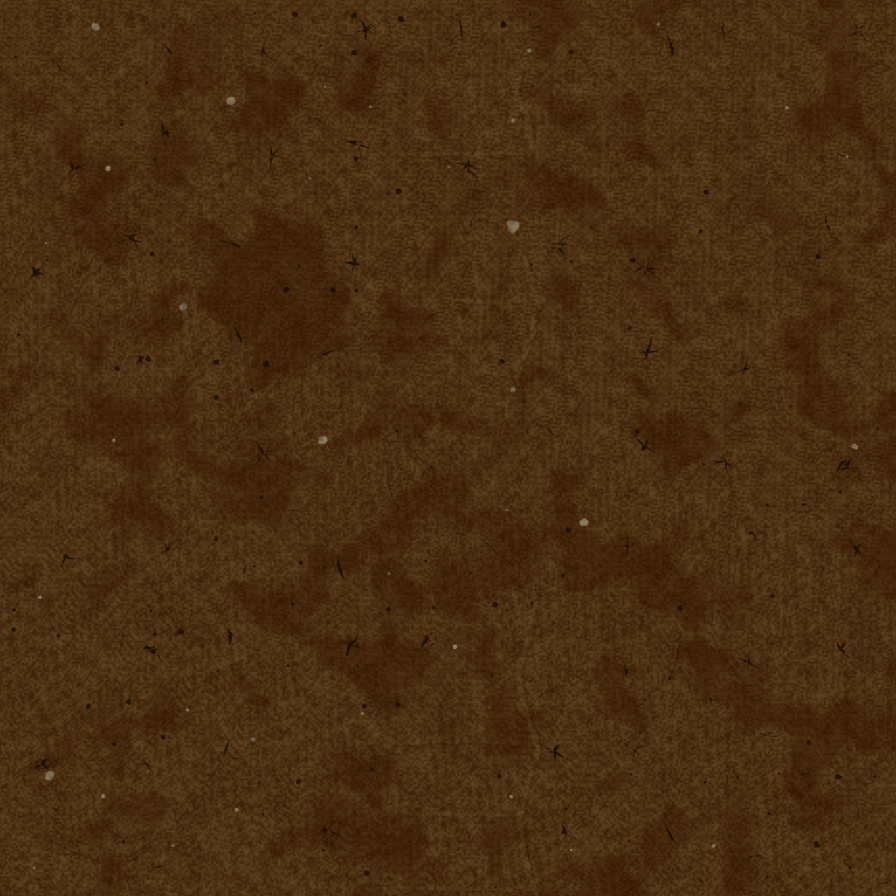
Give the GLSL for this texture, as a WebGL 2 fragment shader.

```glsl
#version 300 es
precision highp float;

uniform vec2 u_resolution;
out vec4 fragColor;

const vec3 SOIL = vec3(0.302, 0.189, 0.076);
const vec3 TONE_STEP = vec3(0.036, 0.040, 0.029);
const vec3 DAMP = vec3(0.244, 0.124, 0.028);
const vec3 TWIG = vec3(0.085, 0.040, 0.018);
const vec3 SPECK = vec3(0.095, 0.045, 0.022);
const vec3 STONE = vec3(0.52, 0.46, 0.38);
const float GRAIN_FREQ = 430.0;
const float GRAIN_GAIN = 4.0;
const float BLOTCH_FREQ = 23.0;
const float TWIG_GRID = 9.0;
const float SPECK_GRID = 26.0;
const float STONE_GRID = 13.0;
const float TRACK_PITCH = 0.082;
const float TRACK_GAIN = 0.75;

float hash(vec2 p) {
    return fract(sin(dot(p, vec2(127.1, 311.7))) * 43758.5453);
}

float noise(vec2 p) {
    vec2 i = floor(p), f = fract(p);
    f = f * f * (3.0 - 2.0 * f);
    return mix(mix(hash(i), hash(i + vec2(1, 0)), f.x),
               mix(hash(i + vec2(0, 1)), hash(i + vec2(1, 1)), f.x), f.y);
}

mat2 rotation(float a) {
    float c = cos(a), s = sin(a);
    return mat2(c, s, -s, c);
}

float cover(float dist, float soft) {
    return 1.0 - smoothstep(-soft, soft, dist);
}

// Offset from a random centre that keeps its shape inside the cell
vec2 scatter(vec2 uv, float grid, float seed, out vec2 id) {
    id = floor(uv * grid) + seed;
    vec2 jitter = vec2(hash(id + 3.7), hash(id + 8.3));
    return (fract(uv * grid) - mix(vec2(0.25), vec2(0.75), jitter)) / grid;
}

// Small clusters of bent, tapering, crumbling fragments
float twigs(vec2 uv, float aa) {
    vec2 id;
    vec2 p = scatter(uv, TWIG_GRID, 11.0, id);
    if (hash(id) > 0.72) return 0.0;
    p += 0.004 * (vec2(noise(uv * 130.0), noise(uv * 130.0 + 40.0)) - 0.5);
    float pieces = 1.0 + floor(hash(id + 1.9) * 3.0);
    float heading = hash(id + 5.1) * 6.283;
    float mask = 0.0;
    for (float k = 0.0; k < 3.0; k++) {
        if (k >= pieces) break;
        vec2 r = vec2(hash(id + k * 2.3 + 20.0), hash(id + k * 3.1 + 30.0));
        vec2 q = rotation(heading + k * (0.7 + r.x)) * (p + 0.006 * k * (r - 0.5));
        float len = mix(0.005, 0.016, r.y);
        q.y += (r.x - 0.5) * 35.0 * q.x * q.x;
        float along = clamp(q.x, -len, len);
        float width = mix(0.0007, 0.0019, r.x) * (1.1 - abs(along) / len);
        mask = max(mask, cover(length(q - vec2(along, 0.0)) - width, aa));
    }
    return mask * smoothstep(0.15, 0.5, noise(uv * 240.0 + 7.0));
}

// Long thin hairs, signed: pale positive, dark negative
float hairs(vec2 uv, float aa) {
    vec2 id;
    vec2 p = scatter(uv, 6.0, 57.0, id);
    p = rotation(hash(id + 2.0) * 6.283) * p;
    p.y += (hash(id + 4.0) - 0.5) * 20.0 * p.x * p.x + 0.003 * noise(uv * 70.0);
    float line = cover(abs(p.y) - 0.0006, aa) * cover(abs(p.x) - 0.03 * hash(id + 6.0), 0.004);
    return line * (hash(id) < 0.35 ? 0.9 : -1.3);
}

float dots(vec2 uv, float grid, float seed, float chance, vec2 size, float aa) {
    vec2 id;
    vec2 p = scatter(uv, grid, seed, id);
    if (hash(id) > chance) return 0.0;
    float radius = mix(size.x, size.y, pow(hash(id + 6.1), 3.0));
    float lumps = 0.6 * radius * (noise(p / radius * 1.4 + id) - 0.5);
    return cover(length(p) - radius + lumps, aa);
}

// Faint pressed ladder: wavy rails joined by broken rungs
float track(vec2 uv) {
    float swing = abs(fract(uv.y / (2.0 * TRACK_PITCH)) - 0.5) * 4.0 - 1.0;
    float wobble = 0.006 * (noise(uv * 45.0) - 0.5);
    float outer = uv.x - 0.588 - 0.011 * swing + wobble;
    float inner = uv.x - 0.532 - 0.006 * swing + wobble;
    float rung = (fract(uv.y / TRACK_PITCH + 0.4) - 0.5) * TRACK_PITCH + wobble;
    float span = smoothstep(0.42, 0.48, uv.x) * (1.0 - smoothstep(0.575, 0.59, uv.x));
    float ridge = cover(abs(outer) - 0.003, 0.0015) + 0.6 * cover(abs(inner) - 0.003, 0.002)
                + 0.8 * span * cover(abs(rung) - 0.0025, 0.0015);
    float groove = cover(abs(outer - 0.005) - 0.0008, 0.0012)
                 + 0.7 * span * cover(abs(rung + 0.004) - 0.0008, 0.0012);
    return (ridge - groove) * smoothstep(0.35, 0.75, noise(uv * vec2(9.0, 13.0) + 5.0));
}

void main() {
    vec2 uv = gl_FragCoord.xy / min(u_resolution.x, u_resolution.y);
    float aa = 0.7 / min(u_resolution.x, u_resolution.y);

    // Damp blotches in granular soil
    vec2 warp = vec2(noise(uv * 30.0), noise(uv * 30.0 + 17.0)) - 0.5;
    float blotch = noise(rotation(0.6) * uv * BLOTCH_FREQ + warp) + 0.3 * (noise(uv * 5.0) - 0.5);
    float damp = 0.75 * smoothstep(0.52, 0.86, blotch + 0.12 * (noise(uv * 110.0) - 0.5));
    float grain = 0.75 * noise(uv * GRAIN_FREQ) + 0.25 * noise(uv * 170.0 + 9.0) - 0.5;
    float tone = GRAIN_GAIN * grain * (1.0 - 0.5 * damp);
    tone += 0.9 * (noise(uv * 60.0) - 0.5) + TRACK_GAIN * track(uv) + hairs(uv, aa);
    vec3 color = mix(SOIL, DAMP, damp) + TONE_STEP * tone;

    // Litter and small stones
    color = mix(color, SPECK, 0.8 * dots(uv, SPECK_GRID, 71.0, 0.35, vec2(0.0006, 0.0035), aa));
    color = mix(color, TWIG, 0.85 * twigs(uv, aa));
    float stones = dots(uv, STONE_GRID, 131.0, 0.14, vec2(0.0012, 0.0085), aa);
    color = mix(color, STONE * (0.75 + 0.5 * noise(uv * 190.0)), 0.85 * stones);

    fragColor = vec4(clamp(color, 0.0, 1.0), 1.0);
}
```
